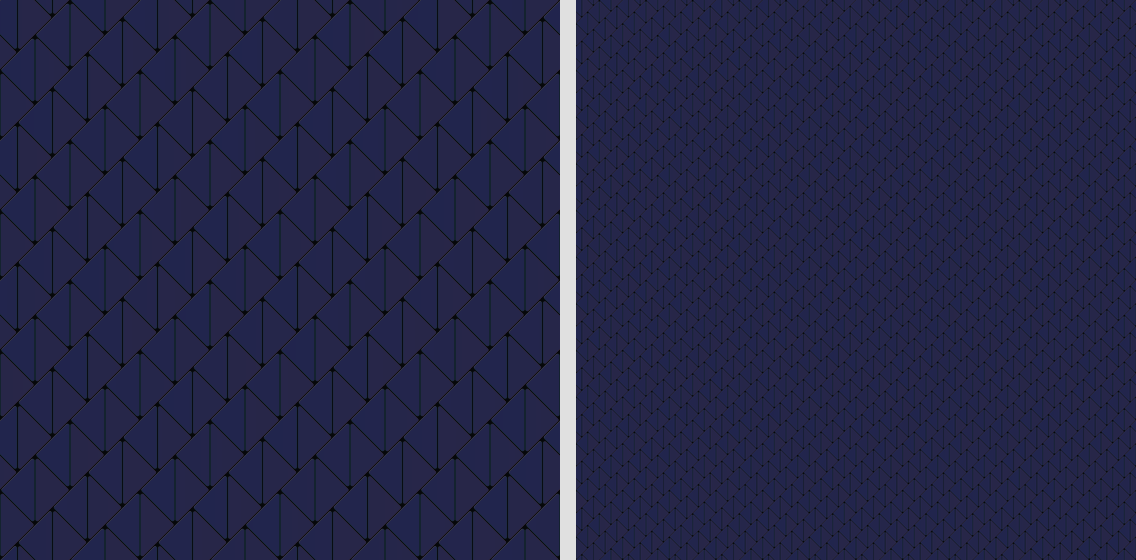
Left: one tile. Right: repeated 3 by 3.
This pattern is drawn by a WebGL 1 fragment shader. Its source:

```glsl
precision highp float;
// Dark blue diagonal brickwork of squares, each split by an upright seam into two rounded triangles.

#define ROWS 8.0                          // diagonal strips per canvas side
#define GAP 0.00058                       // half width of a seam
#define CORNER 0.0037                     // corner radius of a triangle
#define RIM 0.0011                        // width of the tinted rim
#define WEAR 0.010                        // tone change between triangles
#define FACE_LEFT vec3(0.135, 0.145, 0.298)
#define FACE_RIGHT vec3(0.149, 0.149, 0.287)
#define SEAM_COLOR vec3(0.025, 0.030, 0.040)
#define RIM_TEAL vec3(0.100, 0.180, 0.240)
#define RIM_PLUM vec3(0.190, 0.145, 0.230)
#define RIM_LIGHT vec3(0.240, 0.250, 0.300)

uniform vec2 u_resolution;

float hash(vec3 p) {
  p = fract(p * vec3(0.1031, 0.1030, 0.0973));
  p += dot(p, p.yzx + 33.33);
  return fract((p.x + p.y) * p.z);
}

float segmentDistance(vec2 p, vec2 a, vec2 b) {
  vec2 ab = b - a;
  return length(p - a - ab * clamp(dot(p - a, ab) / dot(ab, ab), 0.0, 1.0));
}

// Signed distance to a right triangle with both legs on the axes.
float rightTriangle(vec2 p, float leg) {
  p = vec2(max(p.x, p.y), min(p.x, p.y));
  float d = min(segmentDistance(p, vec2(0.0), vec2(leg, 0.0)),
                segmentDistance(p, vec2(leg, 0.0), vec2(0.5 * leg)));
  bool inside = p.y > 0.0 && p.x + p.y < leg;
  return inside ? -d : d;
}

// Folds a cell index to one canvas period, so that the tones wrap.
vec2 wrapCell(vec2 cell) {
  float turns = floor(cell.y / ROWS);
  return vec2(mod(cell.x - 0.5 * ROWS * turns, 2.0 * ROWS), cell.y - ROWS * turns);
}

void main() {
  vec2 uv = gl_FragCoord.xy / u_resolution;
  float aa = 0.6 / min(u_resolution.x, u_resolution.y);
  float side = 1.0 / (ROWS * sqrt(2.0));

  // Diagonal strips of squares, each shifted by half a square.
  vec2 grid = ROWS * vec2(uv.x + uv.y, uv.x - uv.y);
  float row = floor(grid.y);
  grid.x -= 0.5 * (row - 1.0);
  vec2 cell = floor(grid);
  vec2 local = grid - cell;

  // Both halves fold onto one right triangle.
  float isRight = step(1.0, local.x + local.y);
  vec2 q = mix(local, 1.0 - local, isRight);
  float inset = (GAP + CORNER) / side;
  float d = rightTriangle(q - inset, 1.0 - inset * (2.0 + sqrt(2.0))) * side - CORNER;

  // Face with a faint sideways gradient and its own tone.
  float tone = hash(vec3(wrapCell(cell), isRight)) - 0.5;
  float across = 0.5 * (local.x + local.y);
  vec3 color = mix(FACE_LEFT, FACE_RIGHT, isRight);
  color += WEAR * (tone + 0.5 * (across - 0.5)) * vec3(1.0, 0.3, -0.8);

  // Rim tint depends on the nearest edge.
  float toUpright = (1.0 - q.x - q.y) / sqrt(2.0);
  vec3 rimColor = RIM_TEAL;
  if (min(q.x, q.y) < toUpright) {
    rimColor = q.x < q.y ? mix(RIM_TEAL, RIM_PLUM, isRight)
                         : mix(RIM_LIGHT, RIM_PLUM, isRight);
  }
  color = mix(color, rimColor, smoothstep(-RIM - aa, -RIM + aa, d));

  // Dark seams and the knots where corners meet.
  color = mix(color, SEAM_COLOR, smoothstep(-aa, aa, d));
  gl_FragColor = vec4(color, 1.0);
}
```
